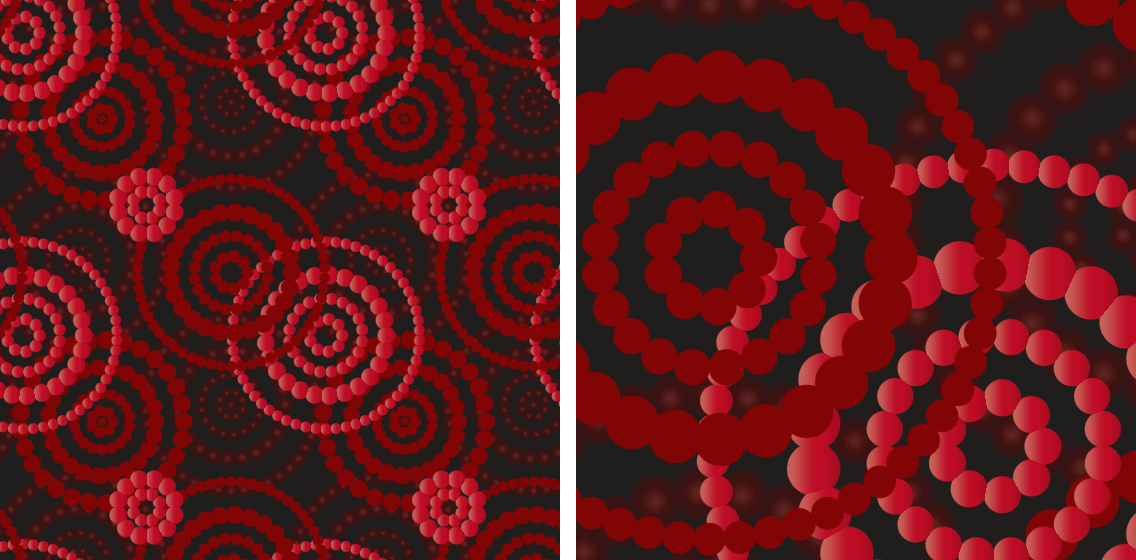
Left: the whole. Right: its middle third, enlarged.
Reproduce this pattern procedurally as a WebGL 1 fragment shader.

```glsl
precision highp float;

uniform vec2 u_resolution;

const float TILE = 4.15;
const float CANVAS = 7.68;
const float TAU = 6.2831853;

const int GLOW = 0;
const int MATTE = 1;
const int GLOSSY = 2;

// Position relative to the nearest repeat of a centre
vec2 around(vec2 p, vec2 center) {
  return mod(p - center + 0.5 * TILE, TILE) - 0.5 * TILE;
}

// One ring of evenly spaced round beads
void beadRing(inout vec3 color, vec2 q, float radius, float size, float count, int finish) {
  float sector = TAU / count;
  float turn = atan(q.y, q.x) + 0.5 * TAU;
  float angle = (floor(turn / sector) + 0.5) * sector - 0.5 * TAU;
  vec2 local = (q - radius * vec2(cos(angle), sin(angle))) / size;
  float d = length(local);
  float edge = 0.8 * CANVAS / u_resolution.y / size;
  float cover = 1.0 - smoothstep(1.0 - edge, 1.0 + edge, d);

  vec3 paint = vec3(0.51, 0.02, 0.02);
  if (finish == GLOW) {
    paint = mix(vec3(0.37, 0.15, 0.13), vec3(0.27, 0.06, 0.06), smoothstep(0.0, 0.6, d));
    cover *= mix(0.95, 0.5, smoothstep(0.3, 1.0, d));
  } else if (finish == GLOSSY) {
    paint = mix(vec3(0.78, 0.39, 0.35), vec3(0.74, 0.05, 0.14), smoothstep(-1.0, 0.15, local.x));
    paint *= 1.0 - 0.12 * smoothstep(0.3, 1.0, local.x);
  }
  color = mix(color, paint, cover);
}

// Four open rings, alternating fine and heavy
void largeTarget(inout vec3 color, vec2 q, int finish) {
  beadRing(color, q, 0.225, 0.085, 9.0, finish);
  beadRing(color, q, 0.505, 0.083, 20.0, finish);
  beadRing(color, q, 0.83, 0.122, 25.0, finish);
  beadRing(color, q, 1.285, 0.075, 58.0, finish);
}

// Flower core inside three heavier rings
void heavyTarget(inout vec3 color, vec2 q) {
  beadRing(color, q, 0.0, 0.055, 1.0, MATTE);
  beadRing(color, q, 0.15, 0.077, 7.0, MATTE);
  beadRing(color, q, 0.385, 0.077, 18.0, MATTE);
  beadRing(color, q, 0.74, 0.113, 23.0, MATTE);
  beadRing(color, q, 1.12, 0.122, 29.0, MATTE);
}

// Dim translucent rings in the background
void glowTarget(inout vec3 color, vec2 q) {
  beadRing(color, q, 0.0, 0.08, 1.0, GLOW);
  beadRing(color, q, 0.17, 0.075, 8.0, GLOW);
  beadRing(color, q, 0.41, 0.08, 17.0, GLOW);
  beadRing(color, q, 0.74, 0.12, 23.0, GLOW);
  beadRing(color, q, 1.18, 0.105, 42.0, GLOW);
}

void smallFlower(inout vec3 color, vec2 q) {
  beadRing(color, q, 0.19, 0.088, 8.0, GLOSSY);
  beadRing(color, q, 0.40, 0.122, 12.0, GLOSSY);
}

void main() {
  vec2 p = gl_FragCoord.xy / u_resolution.y * CANVAS;
  vec3 color = vec3(0.125, 0.112, 0.112);

  // Layers from back to front
  glowTarget(color, around(p, vec2(1.07, 4.11)));
  glowTarget(color, around(p, vec2(3.17, 2.13)));
  heavyTarget(color, around(p, vec2(1.40, 1.90)));
  largeTarget(color, around(p, vec2(4.47, 3.08)), GLOSSY);
  largeTarget(color, around(p, vec2(3.17, 3.94)), MATTE);
  smallFlower(color, around(p, vec2(2.01, 4.87)));

  gl_FragColor = vec4(color, 1.0);
}
```
